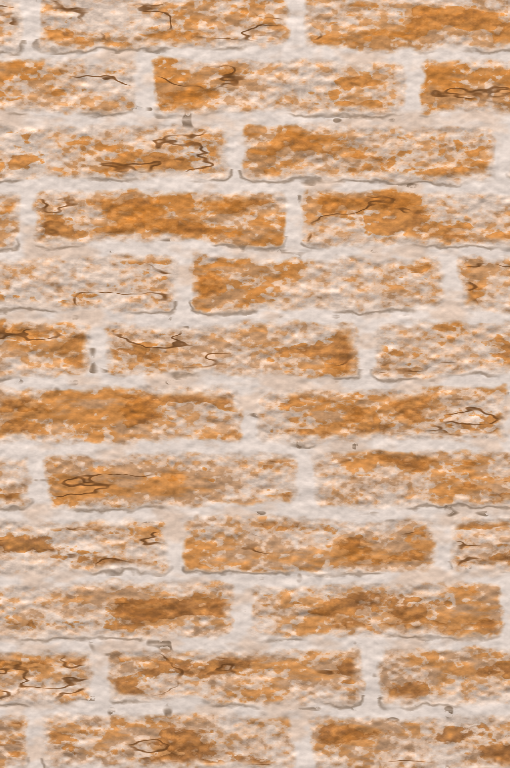
Reproduce this texture procedurally as a Shadertoy shader.

```glsl
// Whitewashed brick wall: staggered courses of long bricks in thick pale mortar.
// Each brick is a frayed rounded box; layered noise lays on the chalky wash,
// bares flakes of orange clay, cuts cracks along the grain and adds relief.

#define ROWS 11.74        // courses over the canvas height
#define BRICK 4.10        // brick spacing, in course heights
#define JOINT vec2(.14, .105) // half width of the mortar joints
#define WOBBLE .16        // waviness of the courses
#define FRAY .17          // raggedness of the brick edges
#define WASH .02          // more is whiter
#define RELIEF 1.1        // strength of the surface light

const vec3 CHALK  = vec3(.855, .795, .755);
const vec3 BLUSH  = vec3(.845, .715, .615);
const vec3 TAN    = vec3(.80, .59, .40);
const vec3 DULL   = vec3(.72, .585, .48);
const vec3 ORANGE = vec3(.77, .48, .20);
const vec3 BROWN  = vec3(.56, .355, .185);
const vec3 SHADOW = vec3(.47, .38, .30);

// Stagger of the courses, as a fraction of a brick, from the bottom up
const float BOND[12] = float[12](.13, .38, .90, .65, .14, .93,
                                 .37, .68, .10, .88, .54, .11);

float hash(vec2 p) {
    return fract(sin(dot(p, vec2(127.1, 311.7))) * 43758.55);
}

float noise(vec2 p) {
    vec2 i = floor(p), f = fract(p);
    f = f * f * (3. - 2. * f);
    return mix(mix(hash(i), hash(i + vec2(1, 0)), f.x),
               mix(hash(i + vec2(0, 1)), hash(i + 1.), f.x), f.y);
}

float fbm(vec2 p) {
    float sum = 0., amp = .533;
    for (int i = 0; i < 4; i++) {
        sum += amp * noise(p);
        p = p * 2.03 + vec2(17.3, 9.1);
        amp *= .5;
    }
    return sum;
}

float roundBox(vec2 p, vec2 size, float r) {
    vec2 q = abs(p) - size + r;
    return length(max(q, 0.)) + min(max(q.x, q.y), 0.) - r;
}

// Rough surface with a horizontal grain
float surface(vec2 p) {
    return .5 * fbm(p * vec2(2.2, 5.)) + .3 * fbm(p * vec2(8., 13.));
}

void mainImage(out vec4 fragColor, in vec2 fragCoord) {
    vec2 p = fragCoord / iResolution.y * ROWS + vec2(0, .1);
    float px = ROWS / iResolution.y;
    float up = fragCoord.y / iResolution.y;

    // Courses and bricks
    vec2 q = p + WOBBLE * (vec2(fbm(p * 1.2), fbm(p * vec2(.7, 1.) + 40.)) - .5);
    float row = floor(q.y);
    float x = q.x / BRICK - BOND[int(clamp(row, 0., 11.))];
    vec2 id = vec2(floor(x), row);
    vec2 local = (vec2(fract(x), fract(q.y)) - .5) * vec2(BRICK, 1);
    vec2 size = vec2(BRICK, 1) * .5 - JOINT;
    float d = roundBox(local, size, .09) + FRAY * (fbm(p * vec2(4., 6.)) - .5);
    float face = smoothstep(.03 + px, -.03 - px, d);
    float tone = hash(id + 3.7);

    // Noise layers; the seed breaks them from brick to brick
    vec2 seed = id * vec2(7.3, 11.9);
    float broad = fbm(p * vec2(.8, 1.9) + seed);
    float grain = fbm(p * vec2(8., 12.));
    float speck = noise(p * vec2(15., 20.));
    float flake = fbm(p * vec2(1.1, 3.2) + seed + 23.);

    // Clay under a speckled coat of wash, thicker at the rim
    vec3 clay = mix(TAN, ORANGE, smoothstep(.45, .68, broad) * (.3 + .5 * up));
    clay = mix(clay, DULL, smoothstep(.42, .62, fbm(p * vec2(2., 6.) + 61.)) * (.8 - .4 * up));
    float cover = .5 + WASH + .9 * (.5 - broad) + .9 * (grain - .5) + .22 * (speck - .5)
                + .16 * (tone - .5) + .12 * smoothstep(-.16, .02, d);
    vec3 coat = mix(BLUSH, CHALK, smoothstep(.55, .8, cover) * .7);
    vec3 brick = mix(clay, coat, smoothstep(.38, .56, cover) * .92);

    // Bare flakes, with darker scars inside
    float inside = smoothstep(-.04, -.16, d);
    float bare = smoothstep(.56, .64, flake + .35 * (grain - .5)) * inside;
    vec3 raw = mix(BROWN, ORANGE, clamp(.25 + .65 * up + 2. * (grain - .5), 0., 1.));
    brick = mix(brick, raw, bare * .8);

    // Cracks follow the ridges of a stretched noise
    float ridge = abs(fbm(p * vec2(.9, 2.6) + seed + 80.) - .5);
    float patchy = smoothstep(.50, .62, fbm(p * vec2(.7, 1.3) + seed + 12.));
    float crack = smoothstep(.022 + px * .3, .004, ridge) * patchy * inside;
    brick = mix(brick, BROWN * .8, crack * .85);

    // Mortar with warm stains, dust and small pits
    vec3 mortar = mix(CHALK * 1.03, BLUSH, smoothstep(.5, .72, fbm(p * vec2(1.6, 3.) + 5.)) * .55);
    mortar *= .97 + .07 * grain;
    float pit = smoothstep(.87, .94, noise(p * vec2(3.5, 6.) + 31.))
              * smoothstep(.5, .6, grain + .12) * smoothstep(.16, .03, d);
    mortar = mix(mortar, SHADOW, pit * .8);

    // Broken shadow line below the bricks
    float under = smoothstep(.05, .0, abs(d - .035)) * step(local.y, -.25)
                * smoothstep(.5, .64, fbm(p * vec2(1.1, 2.) + 9.));
    mortar = mix(mortar, SHADOW, under * .6);

    // Join the layers and light the relief from above
    vec3 col = mix(mortar, brick, face);
    float slope = surface(p) - surface(p + vec2(-.02, .06));
    col *= 1. + RELIEF * slope * mix(.45, 1., face);
    col *= .985 + .03 * up + .05 * (speck - .5);
    fragColor = vec4(clamp(col, 0., 1.), 1);
}
```
